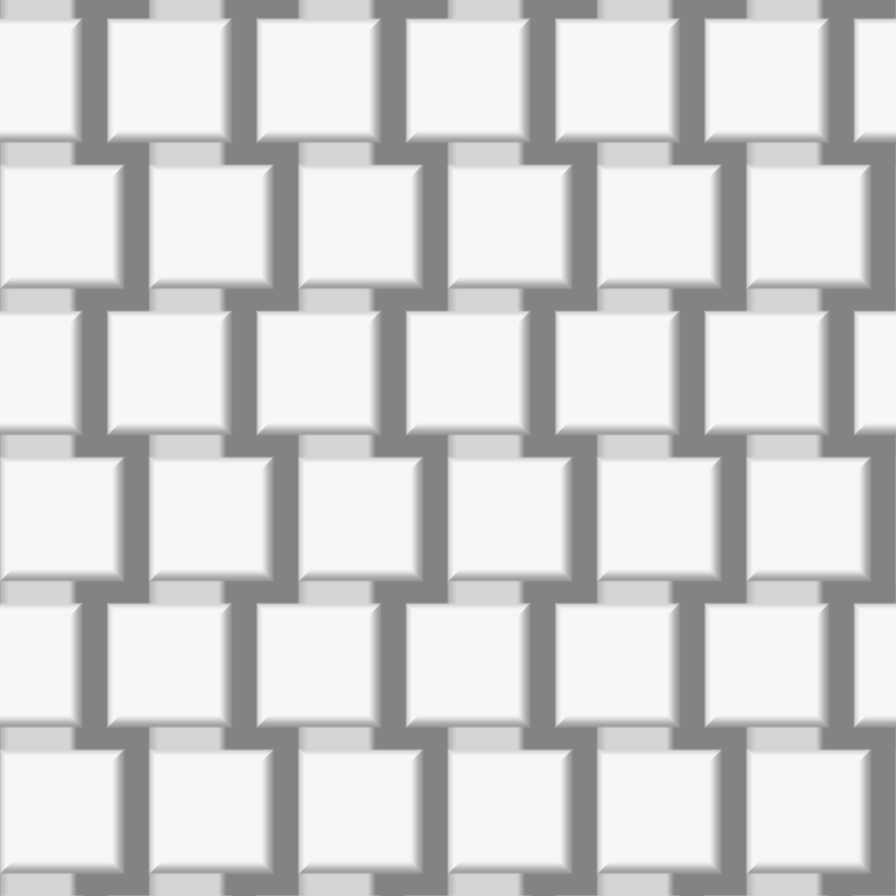
This pattern is drawn by a WebGL 2 fragment shader. Its source:

```glsl
#version 300 es
precision highp float;

uniform vec2 u_resolution;
out vec4 fragColor;

// Lengths are in column widths; six columns span the canvas.
const float COLUMNS = 6.0;
const float ROW_PITCH = 0.979;
const float TILE_SIZE = 0.828;
const float ROW_SHIFT = 0.719;
const vec2 FIRST_CENTER = vec2(0.416, 0.565);

const vec3 TILE_WHITE = vec3(0.97);
const vec3 LIT_EDGE = vec3(0.84);
const vec3 SHADED_EDGE = vec3(0.61);
const vec3 GROUT_DARK = vec3(0.515);
const vec3 STRIP_LIGHT = vec3(0.835);
const vec3 STRIP_EDGE = vec3(0.72);

// Position relative to the center of the nearest tile, odd rows shifted.
vec2 tileLocal(vec2 p, float pitch, float shift) {
  vec2 q = p - FIRST_CENTER;
  float row = floor(q.y / pitch + 0.5);
  float x = q.x - shift * mod(row, 2.0);
  return vec2(fract(x + 0.5) - 0.5, q.y - row * pitch);
}

// Coverage of a square with softened edges.
float squareMask(vec2 local, float size, float blur) {
  vec2 d = abs(local) - 0.5 * size;
  return 1.0 - smoothstep(-blur, blur, max(d.x, d.y));
}

// Bevel: lit on the left and top, shaded on the right and bottom.
vec3 bevelColor(vec2 local, float size, float litWidth, float shadedWidth) {
  vec2 low = local + 0.5 * size;
  vec2 high = 0.5 * size - local;
  float litDistance = min(low.x, high.y);
  float shadedDistance = min(high.x, low.y);
  vec3 lit = mix(LIT_EDGE, TILE_WHITE, smoothstep(0.0, litWidth, litDistance));
  vec3 shaded = mix(SHADED_EDGE, TILE_WHITE, smoothstep(0.0, shadedWidth, shadedDistance));
  // Mitred corners where the two kinds of edge meet
  float miter = smoothstep(-0.012, 0.012, litDistance - shadedDistance);
  return mix(lit, shaded, miter);
}

// Light vertical strips seen in the gaps between rows.
vec3 groutColor(float x, float blur) {
  float along = fract(x + 0.25) - 0.25;
  vec3 strip = mix(STRIP_EDGE, STRIP_LIGHT, smoothstep(0.0, 0.07, along));
  float start = smoothstep(-blur, blur, along);
  float end = 1.0 - smoothstep(0.455, 0.525, along);
  return mix(GROUT_DARK, strip, start * end);
}

void main() {
  vec2 p = COLUMNS * gl_FragCoord.xy / u_resolution;
  float blur = max(0.011, COLUMNS / min(u_resolution.x, u_resolution.y));

  vec2 local = tileLocal(p, ROW_PITCH, ROW_SHIFT);
  vec3 grout = groutColor(p.x, blur);
  vec3 tile = bevelColor(local, TILE_SIZE, 0.045, 0.09);
  vec3 color = mix(grout, tile, squareMask(local, TILE_SIZE, blur));
  fragColor = vec4(color, 1.0);
}
```
